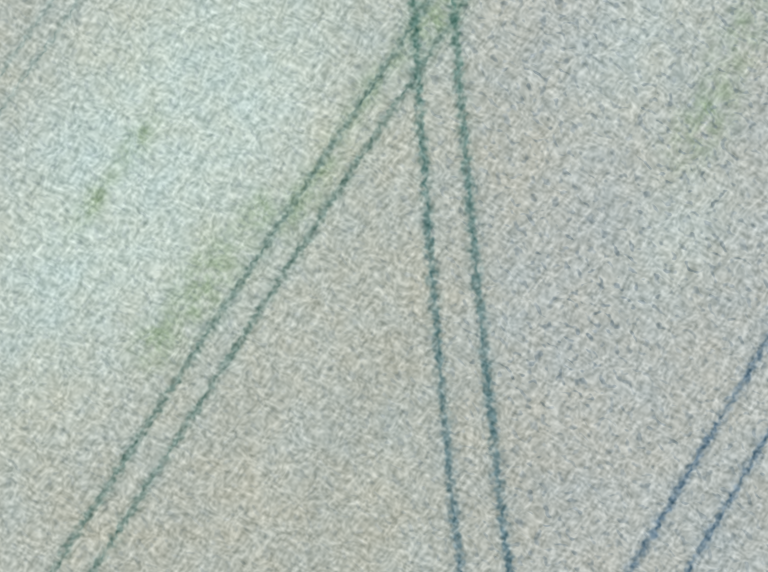
A Shadertoy shader for this texture:

```glsl
// Aerial view of a pale cereal field crossed by pairs of wheel tracks.
// Gradient noise builds the straw grain and soil mottling; gently bent lines
// form the ragged ruts, and slanted soft ellipses form the weedy patches.

const vec2 ROW = vec2(0.545, 0.838);   // direction of the sown rows

float hash(vec2 p) {
    vec3 q = fract(vec3(p.xyx) * 0.1031);
    q += dot(q, q.yzx + 33.33);
    return fract((q.x + q.y) * q.z);
}

vec2 gradientAt(vec2 cell) {
    float a = 6.2832 * hash(cell);
    return vec2(cos(a), sin(a));
}

// Gradient noise, roughly -0.7 to 0.7
float noise(vec2 p) {
    vec2 i = floor(p), f = fract(p);
    vec2 u = f * f * f * (f * (f * 6.0 - 15.0) + 10.0);
    vec2 e = vec2(0.0, 1.0);
    float low  = mix(dot(gradientAt(i), f), dot(gradientAt(i + e.yx), f - e.yx), u.x);
    float high = mix(dot(gradientAt(i + e), f - e), dot(gradientAt(i + 1.0), f - 1.0), u.x);
    return mix(low, high, u.y);
}

float fbm(vec2 p) {
    float sum = 0.0, amp = 1.0;
    for (int i = 0; i < 4; i++) {
        sum += amp * noise(p);
        p = mat2(1.6, 1.2, -1.2, 1.6) * p + 17.3;
        amp *= 0.55;
    }
    return sum;
}

// Coordinates along and across a direction
vec2 alongAcross(vec2 p, vec2 dir) {
    return vec2(dot(p, dir), dot(p, vec2(dir.y, -dir.x)));
}

// Soft ellipse stretched along the rows
float patchMask(vec2 p, vec2 center, vec2 size) {
    vec2 q = alongAcross(p - center, ROW) / size;
    return exp(-dot(q, q));
}

// Ragged rut running from the bottom edge to the top edge
float rut(vec2 p, float bottom, float top, float bend, float width) {
    float x = mix(bottom, top, p.y) + bend * 4.0 * p.y * (1.0 - p.y);
    float slope = top - bottom + bend * (4.0 - 8.0 * p.y);
    float wobble = 0.003 * noise(vec2(p.y * 40.0, bottom * 40.0))
                 + 0.008 * noise(p * 105.0 + bottom * 30.0);
    float d = (p.x - x) / sqrt(1.0 + slope * slope) + wobble;
    float w = width * (1.0 + 0.6 * noise(p * 45.0 + 9.0));
    float cover = 0.82 + 0.55 * noise(p * 70.0 + 31.0) + 0.3 * noise(p * 16.0 + 3.0);
    float core = exp(-d * d / (w * w)), shoulder = exp(-d * d / (5.0 * w * w));
    return clamp(cover, 0.3, 1.0) * (0.84 * core + 0.16 * shoulder);
}

// Straw strands: two crossing stretched noises plus fine crumbs
float strawGrain(vec2 p) {
    p += 0.007 * vec2(noise(p * 25.0), noise(p * 25.0 + 40.0));
    vec2 a = alongAcross(p, normalize(vec2(0.6, 0.8)));
    vec2 b = alongAcross(p, normalize(vec2(0.9, -0.45)));
    return noise(a * vec2(50.0, 125.0)) + noise(b * vec2(55.0, 125.0) + 50.0)
         + 0.8 * noise(a * 150.0 + 90.0);
}

vec3 fieldColor(vec2 p) {
    vec3 beige = vec3(0.702, 0.724, 0.685), pale = vec3(0.752, 0.815, 0.785);
    vec3 mauve = vec3(0.703, 0.728, 0.710);
    vec3 color = mix(beige, mauve, smoothstep(0.65, 1.05, p.x));
    float light = 0.95 * patchMask(p, vec2(0.36, 0.82), vec2(0.42, 0.27))
                + 0.60 * patchMask(p, vec2(0.10, 0.55), vec2(0.38, 0.20))
                + 0.40 * patchMask(p, vec2(1.14, 0.93), vec2(0.22, 0.12))
                + 0.35 * patchMask(p, vec2(1.20, 0.60), vec2(0.15, 0.09));
    color = mix(color, pale, min(light, 1.0));
    float streaks = fbm(alongAcross(p, ROW) * vec2(4.0, 12.0));
    float warmth = noise(p * 6.0 + 21.0) + 0.8 * noise(p * 24.0 + 60.0);
    return color + 0.026 * streaks + 0.022 * warmth * vec3(1.0, 0.2, -0.7);
}

float greenCover(vec2 p) {
    float g = 0.50 * patchMask(p, vec2(0.244, 0.756), vec2(0.050, 0.020))
            + 0.55 * patchMask(p, vec2(0.165, 0.652), vec2(0.055, 0.018))
            + 0.50 * patchMask(p, vec2(0.360, 0.505), vec2(0.110, 0.045))
            + 0.55 * patchMask(p, vec2(0.456, 0.634), vec2(0.028, 0.024))
            + 0.45 * patchMask(p, vec2(0.268, 0.400), vec2(0.040, 0.032))
            + 0.45 * patchMask(p, vec2(0.540, 0.665), vec2(0.100, 0.030))
            + 0.40 * patchMask(p, vec2(0.655, 0.850), vec2(0.090, 0.022))
            + 0.55 * patchMask(p, vec2(0.758, 0.965), vec2(0.065, 0.035))
            + 0.45 * patchMask(p, vec2(1.235, 0.795), vec2(0.090, 0.042))
            + 0.30 * patchMask(p, vec2(1.300, 0.950), vec2(0.080, 0.040));
    return clamp(g * (1.0 + 1.3 * fbm(p * 32.0)), 0.0, 0.8);
}

void mainImage(out vec4 fragColor, in vec2 fragCoord) {
    vec2 p = fragCoord / iResolution.y;
    vec3 color = fieldColor(p);
    color = mix(color, vec3(0.565, 0.655, 0.535), greenCover(p));

    // Blue-grey gaps, denser in the thinner crop on the right
    float thin = smoothstep(0.55, 1.0, p.x) * (0.6 + 0.6 * noise(p * 7.0));
    thin += 0.5 * patchMask(p, vec2(1.02, 0.48), vec2(0.22, 0.08));
    vec2 skewed = alongAcross(p, normalize(vec2(0.8, -0.6))) + 0.012 * noise(p * 33.0);
    float gaps = smoothstep(0.10, 0.55, noise(skewed * vec2(58.0, 95.0)) + 0.35 * noise(p * 130.0));
    color = mix(color, vec3(0.48, 0.54, 0.57), gaps * clamp(0.20 + 0.45 * thin, 0.0, 0.7));

    // Wheel tracks: faint corner pair, diagonal pair, steep pair, right pair
    float faint = max(rut(p, -0.603, 0.091, 0.0, 0.0040), rut(p, -0.575, 0.139, 0.0, 0.0040));
    float diagonal = max(rut(p, 0.092, 0.753, -0.006, 0.0064), rut(p, 0.162, 0.815, -0.006, 0.0064));
    float steep = max(rut(p, 0.805, 0.723, -0.007, 0.0074), rut(p, 0.890, 0.793, -0.006, 0.0078));
    float right = max(rut(p, 1.101, 1.695, 0.0, 0.0066), rut(p, 1.202, 1.784, 0.0, 0.0060));
    color = mix(color, vec3(0.54, 0.62, 0.60), 0.70 * faint);
    color = mix(color, vec3(0.40, 0.505, 0.475), 0.86 * diagonal);
    color = mix(color, mix(vec3(0.35, 0.46, 0.50), vec3(0.35, 0.49, 0.45), p.y), 0.95 * steep);
    color = mix(color, vec3(0.36, 0.46, 0.53), 0.92 * right);

    color += 0.122 * strawGrain(p) * vec3(1.0, 0.96, 0.96);
    fragColor = vec4(clamp(color, 0.0, 1.0), 1.0);
}
```
